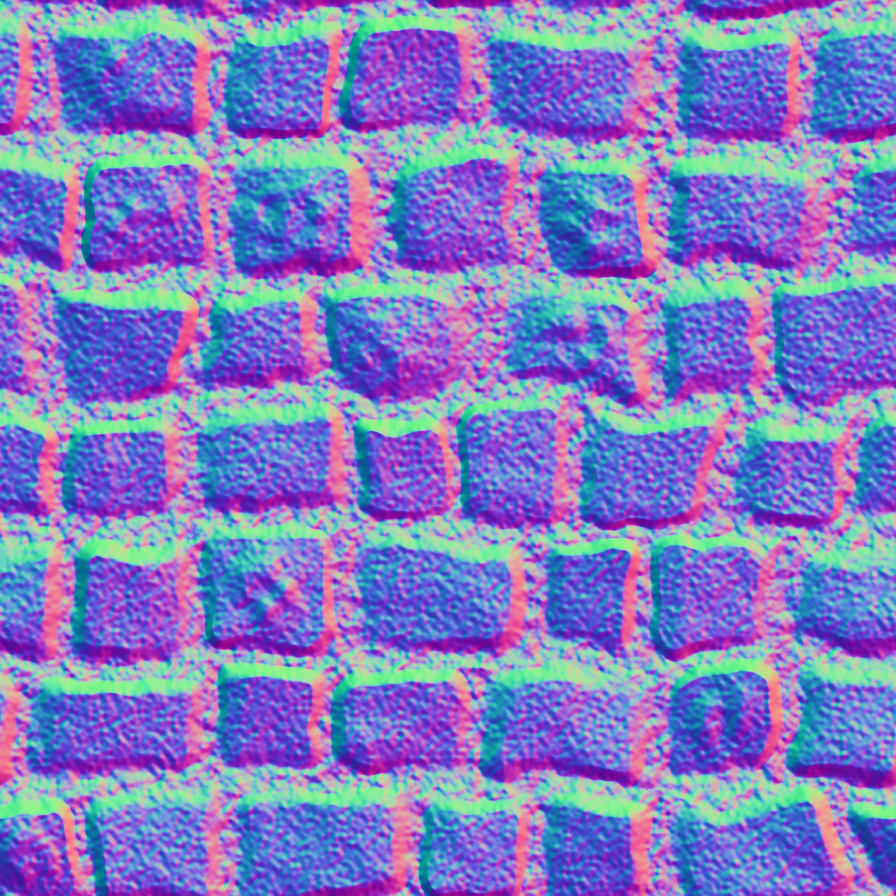
Reproduce this texture map procedurally as a three.js fragment shader.

```glsl
// Tangent-space normal map of a rough cobble wall: seven rows of six or seven stones in gritty mortar.
// A tiling height field (rounded boxes, chiselled facets, value noise) is differentiated
// by finite differences, then the slope is encoded as colour.
varying vec2 vUv;

float hash(vec2 p) {
  vec3 q = fract(p.xyx * vec3(0.1031, 0.1030, 0.0973));
  q += dot(q, q.yzx + 33.33);
  return fract((q.x + q.y) * q.z);
}

vec4 hash4(vec2 p) {
  return vec4(hash(p), hash(p + 17.3), hash(p + 41.7), hash(p + 73.1));
}

// Value noise with n cells across the canvas, repeating at its borders
float noise(vec2 p, float n) {
  vec2 i = floor(p * n), f = fract(p * n);
  f = f * f * (3.0 - 2.0 * f);
  vec2 a = mod(i, n), b = mod(i + 1.0, n);
  return mix(mix(hash(a), hash(vec2(b.x, a.y)), f.x),
             mix(hash(vec2(a.x, b.y)), hash(b), f.x), f.y);
}

// Two lattices turned against each other hide the grid; integer turns keep the tiling
float grain(vec2 p, float n) {
  return noise(vec2(2.0 * p.x + p.y, 2.0 * p.y - p.x), floor(n * 0.45))
       + noise(vec2(p.x - p.y, p.x + p.y), floor(n * 0.75));
}

// Height of the wall; also gives stone coverage and how far the joint is horizontal
float height(vec2 p, out float stone, out float bed) {
  // Wavering rows, each with its own shift and uneven stone widths
  vec2 w = p + 0.03 * (vec2(noise(p, 9.0), noise(p + 0.37, 11.0)) - 0.5)
             + 0.008 * (vec2(noise(p, 37.0), noise(p + 0.61, 41.0)) - 0.5);
  float y = (w.y + 0.023) * 7.0;
  float row = mod(floor(y), 7.0);
  float cols = row == 3.0 ? 7.0 : 6.0;
  float x = w.x - 0.065 - 0.035 * cos(2.5 * row + 0.3);
  x += 0.02 * (sin(12.56637 * x + 2.4 * row) - sin(2.4 * row));
  x = fract(x) * cols;

  // Skewed rounded box with random insets
  vec2 id = vec2(floor(x), row);
  vec4 r = hash4(id + 3.0), s = hash4(id + 127.0);
  vec2 f = fract(vec2(x, y));
  f += (r.xy - 0.5) * vec2(0.1, 0.12) * (f.yx - 0.5);
  vec2 low = vec2(0.045, 0.06) + 0.05 * r.zw;
  vec2 high = 1.0 - vec2(0.05, 0.065) - 0.05 * s.xy;
  vec2 size = 1.0 / vec2(cols, 7.0);
  vec2 q = (f - 0.5 * (low + high)) * size;
  vec2 halfSize = 0.5 * (high - low) * size;
  vec2 e = abs(q) - halfSize + 0.024;
  float d = length(max(e, 0.0)) + min(max(e.x, e.y), 0.0) - 0.024;
  stone = 1.0 - smoothstep(-0.01 - 0.01 * s.y, 0.005, d);
  bed = smoothstep(-0.006, 0.006, e.y - e.x);

  // Stone face: tilt, soft left and lower facets, broad dents, broken patches, fine grain
  vec2 facet = vec2(0.02, 0.012) + 0.026 * s.zw - q - halfSize
             + 0.016 * (noise(p, 19.0) - 0.5);
  facet = 0.5 * (facet + sqrt(facet * facet + 0.00002));
  float broken = step(0.68, r.x) * smoothstep(0.055, 0.02, length(q));
  float face = 0.025 + dot(q, r.zw - 0.5) * 0.5 - dot(facet, vec2(0.45, 0.35))
             + 0.02 * noise(p, 13.0) + 0.008 * noise(p, 29.0)
             + 0.025 * broken * noise(p, 47.0) + 0.0036 * grain(p, 160.0);

  // Mortar: coarse lumps and sand
  float mortar = 0.008 * grain(p, 84.0) + 0.004 * grain(p, 170.0);
  return mix(mortar, face, stone);
}

void main() {
  float stone, bed, unusedStone, unusedBed;
  float offset = 0.0015;
  float h = height(vUv, stone, bed);
  vec2 slope = vec2(height(vUv + vec2(offset, 0.0), unusedStone, unusedBed),
                    height(vUv + vec2(0.0, offset), unusedStone, unusedBed)) - h;

  // Mortar leans up along beds and right along upright joints; stones lean slightly back
  vec2 lean = mix(mix(vec2(0.55, 0.05), vec2(0.35, 0.75), bed), vec2(-0.15, -0.19), stone);
  vec3 normal = normalize(vec3(lean - slope / offset, 1.0));
  gl_FragColor = vec4((0.5 + 0.5 * normal) * vec3(0.97, 0.97, 0.88), 1.0);
}
```
